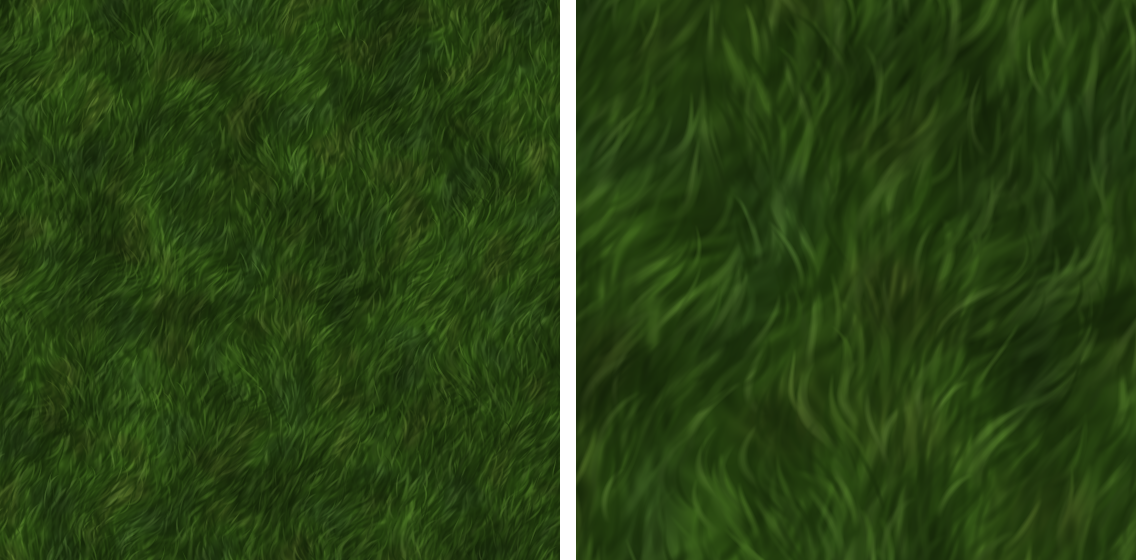
Left: the whole. Right: its middle third, enlarged.
Reproduce this texture procedurally as a three.js fragment shader.

```glsl
varying vec2 vUv;

const int LAYERS = 6;
const vec3 SHADE = vec3(0.096, 0.182, 0.036);
const vec3 LUSH = vec3(0.182, 0.318, 0.074);
const vec3 DRY = vec3(0.245, 0.275, 0.100);
const vec3 COOL = vec3(0.155, 0.260, 0.125);
const vec3 PALE = vec3(0.225, 0.315, 0.135);
const vec3 GLOW = vec3(0.125, 0.145, 0.075);

vec3 hash3(vec2 p) {
  vec3 q = fract(vec3(p.xyx) * vec3(0.1031, 0.1030, 0.0973));
  q += dot(q, q.yxz + 33.33);
  return fract((q.xxy + q.yzz) * q.zyx);
}

// Smooth irregular field, roughly -1 to 1
float layeredSines(vec2 p, float frequency, float seed) {
  float sum = 0.0;
  vec2 along = vec2(cos(seed), sin(seed));
  for (int i = 0; i < 4; i++) {
    vec2 across = vec2(-along.y, along.x);
    float warp = 1.4 * sin(dot(p, across) * frequency * 0.8 + seed * 3.1);
    sum += sin(dot(p, along) * frequency + warp + seed * 1.7);
    along = -0.737 * along + 0.675 * across;
    frequency *= 1.4;
  }
  return sum * 0.45;
}

// Blended random cells, 0 to 1
float cellNoise(vec2 p) {
  vec2 cell = floor(p);
  vec2 f = p - cell;
  f *= f * (3.0 - 2.0 * f);
  float low = mix(hash3(cell).x, hash3(cell + vec2(1.0, 0.0)).x, f.x);
  float high = mix(hash3(cell + vec2(0.0, 1.0)).x, hash3(cell + 1.0).x, f.x);
  return mix(low, high, f.y);
}

vec3 bladeColor(vec3 leaf, float tone) {
  float glow = tone * tone;
  return mix(SHADE, leaf, tone) + GLOW * glow * glow * 0.85;
}

// Curved, tapered stroke: x is coverage, y runs from root to tip
vec2 bladeShape(vec2 p, vec2 up, float halfLength, float halfWidth, float bend) {
  vec2 q = vec2(p.x * up.y - p.y * up.x, dot(p, up));
  float t = clamp(q.y / halfLength, -1.0, 1.0);
  float offset = abs(q.x - bend * (t * t - 0.3));
  float width = halfWidth * (1.0 - 0.3 * max(t, 0.0));
  float body = clamp(1.25 - 1.25 * offset / width, 0.0, 1.0);
  float ends = 1.0 - t * t;
  return vec2(body * ends, 0.5 + 0.5 * t);
}

// One scattered layer of blades painted over the color below
vec3 paintLayer(vec3 color, vec2 p, float slope, vec3 leaf, float depth, float seed) {
  vec2 home = floor(p);
  for (int j = -1; j <= 1; j++) {
    for (int i = -1; i <= 1; i++) {
      vec2 cell = home + vec2(float(i), float(j));
      vec3 rnd = hash3(cell + seed * 17.3);
      vec3 look = fract(rnd.yzx * 13.7 + rnd.zxy * 5.3);
      vec2 up = normalize(vec2(slope + 1.0 * (look.x - 0.5), 1.0));
      float halfLength = mix(0.7, 1.05, look.y);
      float halfWidth = mix(0.16, 0.105, depth) * mix(0.8, 1.25, look.x);
      float bend = mix(-0.28, 0.2, look.z);
      vec2 blade = bladeShape(p - cell - rnd.xy, up, halfLength, halfWidth, bend);
      vec3 tint = mix(leaf, PALE, 0.6 * look.z * look.z);
      vec3 paint = bladeColor(tint, rnd.z) * mix(0.83, 1.12, blade.y);
      color = mix(color, paint, blade.x * mix(0.8, 0.72, depth));
    }
  }
  return color;
}

void main() {
  // Broad patches of light, hue and growth direction
  float light = layeredSines(vUv, 11.0, 5.2) + 0.7 * layeredSines(vUv, 29.0, 8.7);
  float dryness = layeredSines(vUv, 21.0, 1.1);
  float sway = layeredSines(vUv, 13.0, 2.3);
  float slope = 0.4 + 0.6 * sway;
  vec3 leaf = mix(LUSH, DRY, 0.55 * smoothstep(0.2, 1.3, dryness));
  leaf = mix(leaf, COOL, 0.55 * smoothstep(0.2, 1.3, -dryness));

  // Soft strands beneath the blades
  vec2 strand = vec2(vUv.x - 0.4 * vUv.y + 0.025 * sway, vUv.y + 0.4 * vUv.x);
  float fiber = 0.6 * cellNoise(strand * vec2(110.0, 24.0));
  float grain = cellNoise(strand * vec2(200.0, 65.0) + 40.0);
  vec3 color = bladeColor(leaf, fiber + 0.4 * grain) * 0.92;

  // Blades from wide below to fine above
  for (int k = 0; k < LAYERS; k++) {
    float depth = float(k) / float(LAYERS - 1);
    float seed = float(k) + 1.0;
    vec2 p = vUv * mix(29.0, 42.0, depth) + seed * vec2(0.37, 0.61);
    color = paintLayer(color, p, slope, leaf, depth, seed);
  }

  // Fine mottling, then broad light
  color *= 1.0 + 0.16 * (grain - 0.5);
  color *= 1.0 + 0.125 * clamp(light, -1.6, 1.6);
  gl_FragColor = vec4(color, 1.0);
}
```
